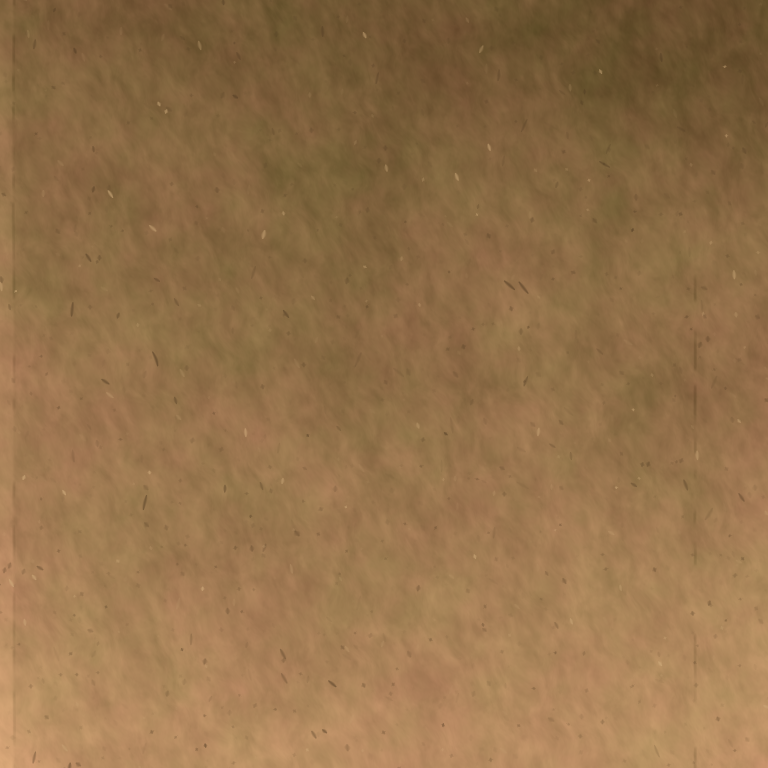
Give the GLSL for this texture, as a three.js fragment shader.

```glsl
// Worn brown kraft board: a tan ramp shaded from dark top to pale bottom,
// clouded by layered noise, grained by slanted fibre noise and strewn with
// sparse dark and pale flecks, with faint broken creases near the sides.

varying vec2 vUv;

const vec3 DARK_TAN = vec3(0.415, 0.318, 0.183);
const vec3 PALE_TAN = vec3(0.735, 0.564, 0.394);
const vec3 PINK_TINT = vec3(0.55, -0.50, 0.25);
const vec3 FLECK_DARK = vec3(0.30, 0.22, 0.13);
const vec3 FLECK_PALE = vec3(0.82, 0.68, 0.49);

float hash(vec2 p) {
  vec3 q = fract(p.xyx * 0.1031);
  q += dot(q, q.yzx + 33.33);
  return fract((q.x + q.y) * q.z);
}

float noise(vec2 p) {
  vec2 i = floor(p);
  vec2 f = fract(p);
  f = f * f * (3.0 - 2.0 * f);
  float low = mix(hash(i), hash(i + vec2(1.0, 0.0)), f.x);
  float high = mix(hash(i + vec2(0.0, 1.0)), hash(i + 1.0), f.x);
  return mix(low, high, f.y);
}

// Layered noise centred on zero.
float clouds(vec2 p) {
  float sum = 0.0;
  float gain = 0.5;
  for (int i = 0; i < 4; i++) {
    sum += gain * (noise(p) - 0.5);
    p = mat2(0.8, 0.6, -0.6, 0.8) * p * 2.03 + 17.3;
    gain *= 0.55;
  }
  return sum;
}

// Distance to a stroke, growing faster near its tips to taper them.
float strokeDistance(vec2 p, vec2 halfAxis) {
  float along = clamp(dot(p, halfAxis) / dot(halfAxis, halfAxis), -1.0, 1.0);
  return length(p - halfAxis * along) / (1.0 - 0.5 * along * along);
}

// Coverage of short soft strokes, at most one in each grid cell.
float flecks(vec2 uv, float cells, float share, float reach, float width, float seed) {
  vec2 home = floor(uv * cells);
  float cover = 0.0;
  for (int y = -1; y <= 1; y++) {
    for (int x = -1; x <= 1; x++) {
      vec2 cell = home + vec2(float(x), float(y));
      vec2 key = cell + seed;
      vec2 centre = (cell + vec2(hash(key + 3.7), hash(key + 9.1))) / cells;
      float size = hash(key + 21.3);
      float angle = 1.9 + 1.6 * (hash(key + 14.9) - 0.5);
      vec2 halfAxis = reach * (0.15 + size * size) * vec2(cos(angle), sin(angle));
      float d = strokeDistance(uv - centre, halfAxis);
      float vigour = hash(key + 31.7);
      float strength = mix(0.12, 1.0, vigour * vigour * vigour) * step(hash(key), share);
      cover = max(cover, strength * (1.0 - smoothstep(0.0, width, d)));
    }
  }
  return cover;
}

// Broad lighting: darker towards the top, paler at the lower sides.
float lighting(vec2 uv) {
  float side = 2.0 * uv.x - 1.0;
  float tone = mix(0.88, 0.42, smoothstep(-0.08, 0.56, uv.y));
  tone -= 0.43 * smoothstep(0.60, 1.03, uv.y);
  tone += 0.19 * side * side * (1.0 - 0.5 * uv.y);
  return tone - 0.08 * side * smoothstep(0.3, 0.8, uv.y);
}

// Thin worn line at a given offset, interrupted along its length.
float crease(float offset, float along, float width) {
  float wear = smoothstep(0.35, 0.8, noise(vec2(along * 55.0, 4.0)));
  return wear * (1.0 - smoothstep(0.2 * width, width, abs(offset)));
}

void main() {
  vec2 uv = vUv;
  vec2 warp = vec2(noise(uv * 30.0), noise(uv * 30.0 + 50.0)) - 0.5;
  vec2 slanted = vec2(uv.x + 0.28 * uv.y, uv.y) + 0.012 * warp;

  // Light, stains and fibre grain
  float tone = lighting(uv);
  tone += 0.42 * clouds(uv * 4.5 + 2.0);
  tone += 0.26 * clouds(slanted * vec2(30.0, 22.0) + 40.0);
  tone += 0.34 * clouds(slanted * vec2(85.0, 50.0) + 80.0);

  // Pale left border and worn creases
  float wobble = 0.002 * (noise(vec2(uv.y * 18.0, 7.0)) - 0.5);
  float border = 0.018 + wobble;
  tone += 0.12 * (1.0 - smoothstep(border - 0.003, border + 0.002, uv.x));
  tone -= 0.16 * crease(uv.x - border, uv.y, 0.003);
  float lower = 1.0 - smoothstep(0.62, 0.65, uv.y);
  tone -= 0.20 * lower * crease(uv.x - 0.905 - wobble, uv.y + 5.0, 0.003);
  float ledge = smoothstep(0.80, 0.84, uv.x) * (1.0 - smoothstep(0.89, 0.92, uv.x));
  tone -= 0.13 * ledge * crease(uv.y - 0.637 - wobble, uv.x + 2.0, 0.004);

  vec3 color = mix(DARK_TAN, PALE_TAN, tone);
  float tint = clouds(uv * 9.0 + 120.0) + 0.8 * clouds(uv * 30.0 + 150.0);
  color += 0.05 * tint * PINK_TINT;

  // Fibre flecks, bent a little by the warp
  vec2 bent = uv + 0.006 * warp;
  color = mix(color, FLECK_DARK, 0.55 * flecks(bent, 24.0, 0.35, 0.008, 0.0034, 200.0));
  color = mix(color, FLECK_PALE, 0.60 * flecks(bent, 24.0, 0.35, 0.005, 0.0036, 300.0));
  color = mix(color, FLECK_DARK, 0.34 * flecks(bent, 50.0, 0.40, 0.003, 0.0048, 400.0));
  gl_FragColor = vec4(color, 1.0);
}
```
